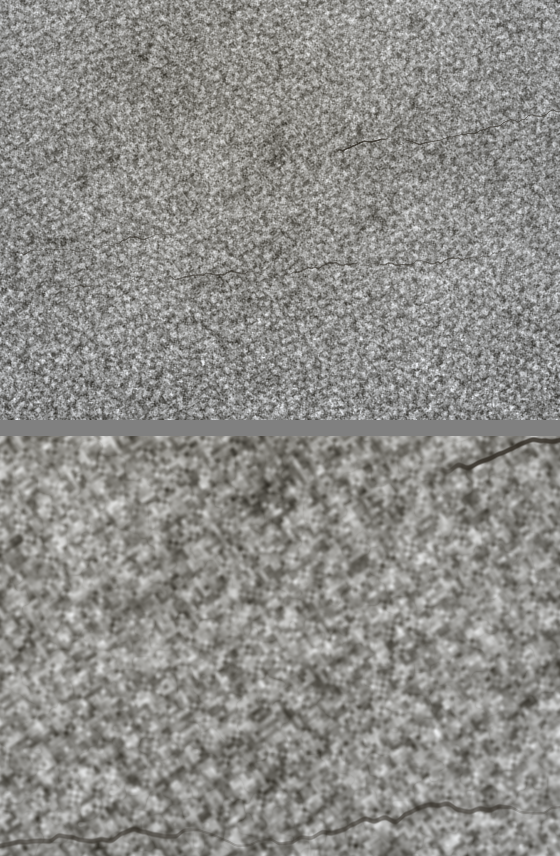
Top: the whole. Bottom: its middle third, enlarged.
Give the GLSL for this texture, as a WebGL 1 fragment shader.

```glsl
precision highp float;
// Weathered grey stone with hammered bumps, gritty grain and hairline cracks.

uniform vec2 u_resolution;

#define BUMP_ROWS 50.0
#define BUMP_TILT 0.5
#define BUMP_JITTER 0.5
#define BUMP_CONTRAST 0.20
#define GRAIN_COARSE 0.22
#define GRAIN_FINE 0.32
#define MEAN_TONE 0.553
#define CRACK_WIDTH 0.0021
#define STAIN_DEPTH 0.10
#define WARM_TINT vec3(0.014, 0.004, -0.024)
#define COOL_TINT vec3(-0.008, 0.001, 0.012)

float hash(vec2 p) {
  vec3 q = fract(p.xyx * vec3(0.1031, 0.1030, 0.0973));
  q += dot(q, q.yzx + 33.33);
  return fract((q.x + q.y) * q.z);
}

// Value noise in 0..1
float noise(vec2 p) {
  vec2 cell = floor(p), f = fract(p);
  f = f * f * (3.0 - 2.0 * f);
  float low = mix(hash(cell), hash(cell + vec2(1.0, 0.0)), f.x);
  float high = mix(hash(cell + vec2(0.0, 1.0)), hash(cell + 1.0), f.x);
  return mix(low, high, f.y);
}

float fbm(vec2 p) {
  float sum = 0.0, amp = 0.5;
  for (int i = 0; i < 4; i++) {
    sum += amp * noise(p);
    p = mat2(0.8, 0.6, -0.6, 0.8) * p * 2.03 + 17.0;
    amp *= 0.5;
  }
  return sum / 0.9375;
}

vec2 rotate(vec2 p, float angle) {
  float c = cos(angle), s = sin(angle);
  return vec2(c * p.x + s * p.y, c * p.y - s * p.x);
}

// Ragged bumps on a staggered, jittered lattice, each lit from above
float bumps(vec2 p) {
  vec2 warp = vec2(noise(p * 4.0), noise(p * 4.0 + 40.0)) - 0.5;
  vec2 ragged = vec2(noise(p * 170.0), noise(p * 170.0 + 70.0)) - 0.5;
  vec2 q = rotate(p + warp * 0.05, BUMP_TILT) * BUMP_ROWS + ragged * 0.5 + 100.0;
  float row = floor(q.y), height = 0.0;
  for (int j = -1; j <= 1; j++) {
    float y = row + float(j);
    float shift = 0.5 * mod(y, 2.0);
    for (int i = -1; i <= 1; i++) {
      vec2 id = vec2(floor(q.x - shift) + float(i), y);
      vec2 jitter = vec2(hash(id), hash(id + 57.0)) - 0.5;
      vec2 offset = q - id - vec2(shift + 0.5, 0.5) - jitter * BUMP_JITTER;
      float cap = 1.0 - smoothstep(0.05, 0.74, length(offset));
      float light = 1.0 + 0.9 * dot(rotate(offset, -BUMP_TILT), vec2(-0.3, 0.8));
      height = max(height, cap * light * (0.8 + 0.4 * hash(id + 91.0)));
    }
  }
  return height - 0.5;
}

// Broken, wandering hairline running from a to b
float crack(vec2 p, vec2 a, vec2 b, float seed) {
  float t = (p.x - a.x) / (b.x - a.x);
  float wander = (noise(vec2(p.x * 9.0, seed)) - 0.5) * 0.026
               + (noise(vec2(p.x * 38.0, seed)) - 0.5) * 0.011
               + (noise(vec2(p.x * 120.0, seed)) - 0.5) * 0.005;
  float d = abs(p.y - mix(a.y, b.y, t) - wander);
  float ends = smoothstep(0.0, 0.08, t) * (1.0 - smoothstep(0.94, 1.0, t));
  float gaps = smoothstep(0.2, 0.65, noise(vec2(p.x * 16.0, seed + 9.0)));
  float width = CRACK_WIDTH * (0.7 + 0.7 * gaps);
  return ends * (0.4 + 0.6 * gaps) * (1.0 - smoothstep(width * 0.3, width, d));
}

void main() {
  vec2 p = gl_FragCoord.xy / u_resolution.y;

  // Worn centre is warm and flatter; the lower edge is cool and crisp
  vec2 fromCentre = p - vec2(0.58, 0.72);
  float worn = exp(-3.0 * dot(fromCentre, fromCentre));
  float crisp = 1.0 - smoothstep(0.0, 0.6, p.y);

  // Relief, grit and broad weathering
  float tone = MEAN_TONE + bumps(p) * BUMP_CONTRAST * (0.9 + 0.35 * crisp);
  tone += (noise(p * 135.0 + 5.0) - 0.5) * GRAIN_COARSE;
  tone += (noise(rotate(p, 0.6) * 280.0 + 300.0) - 0.5) * GRAIN_FINE;
  tone += (fbm(p * vec2(3.0, 5.0) + 8.0) - 0.5) * 0.13;
  tone += (noise(p * 24.0 + 30.0) - 0.5) * 0.04;
  tone -= 0.02 * (worn - 0.4);

  // Sparse dark stains and pale mineral flecks
  tone -= STAIN_DEPTH * smoothstep(0.82, 1.0, noise(p * vec2(15.0, 21.0) + 63.0));
  float fleck = smoothstep(0.80, 0.97, noise(p * 120.0 + 210.0));
  tone += fleck * (0.04 + 0.14 * crisp);

  // Hairline cracks
  float cracks = crack(p, vec2(0.78, 0.635), vec2(1.36, 0.728), 3.0);
  cracks = max(cracks, 0.75 * crack(p, vec2(-0.06, 0.39), vec2(0.44, 0.437), 14.0));
  cracks = max(cracks, 0.65 * crack(p, vec2(0.12, 0.305), vec2(1.23, 0.40), 27.0));

  float warmth = clamp(0.25 + worn * 0.6 - (tone - 0.55) * 1.2, 0.0, 1.0);
  vec3 stone = vec3(clamp(tone, 0.16, 0.93)) + mix(COOL_TINT, WARM_TINT, warmth);
  vec3 crackColor = vec3(0.20, 0.18, 0.15);
  gl_FragColor = vec4(mix(stone, crackColor, cracks * 0.85), 1.0);
}
```
